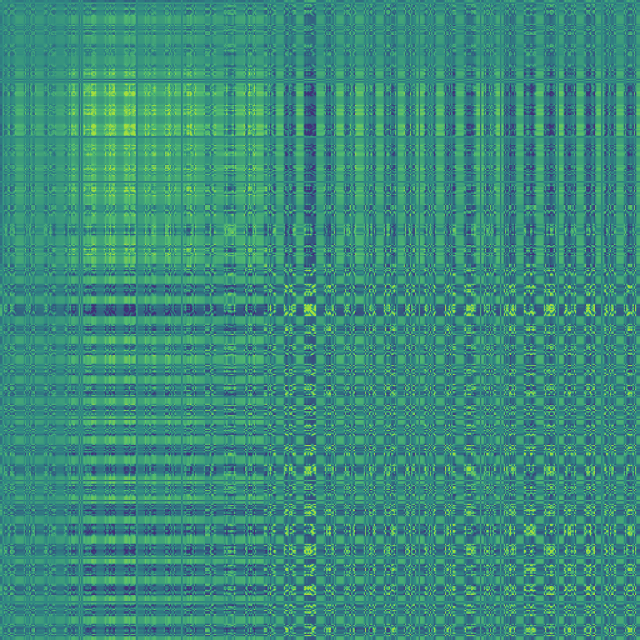
A three.js fragment shader for this pattern:

```glsl
// Symmetric similarity map of a noisy periodic series: a woven 32 by 32 grid of calm and speckled blocks.
#define REPEATS 32.0
#define SAMPLES 512.0
#define CALM_LEVEL 0.62
#define BLOCK_HALF 0.3
#define BLOCK_SOFT 0.04
#define STRAY_CHANCE 0.07
#define GRAIN_MIN 0.55
#define GRAIN_MAX 0.92
#define DRIFT 0.16
#define CROSS_DEPTH 0.12

varying vec2 vUv;

float hash(float n, float seed) {
  return fract(sin(n * 12.99 + seed * 78.23) * 43758.5);
}

float gradientNoise(float x, float seed) {
  float i = floor(x);
  float f = x - i;
  float left = (hash(i, seed) * 2.0 - 1.0) * f;
  float right = (hash(i + 1.0, seed) * 2.0 - 1.0) * (f - 1.0);
  return 2.0 * mix(left, right, f * f * f * (f * (f * 6.0 - 15.0) + 10.0));
}

float hump(float x, float centre, float width) {
  float d = (x - centre) / width;
  return exp(-d * d);
}

// Slow mean of the speckled blocks: one strong rise, a sharp dip, then a long low
float trend(float x) {
  float rise = 0.92 * hump(x, 0.185, 0.085) + 0.35 * hump(x, 0.34, 0.08);
  float dip = 0.7 * hump(x, 0.475, 0.035);
  float low = 0.42 * smoothstep(0.55, 0.76, x);
  return rise - dip - low;
}

float blockMask(float phase) {
  return 1.0 - smoothstep(BLOCK_HALF - BLOCK_SOFT, BLOCK_HALF + BLOCK_SOFT, abs(phase - 0.5));
}

// One sample: a level in x and a random direction in yz
vec3 series(float k) {
  k = clamp(k, 0.0, SAMPLES - 1.0);
  float x = (k + 0.5) / SAMPLES;
  float drift = DRIFT * gradientNoise(x * 19.0, 3.0);
  float grain = mix(GRAIN_MIN, GRAIN_MAX, smoothstep(0.18, 0.45, x));

  // Speckled blocks: scattered level and direction
  float scatter = hash(k, 1.0) * 2.0 - 1.0;
  float angle = 6.2832 * hash(k, 5.0);
  float level = clamp(trend(x) + drift + 0.6 * grain * scatter, -1.0, 1.0);
  vec3 busy = vec3(level, grain * vec2(cos(angle), sin(angle)));

  // Calm bands: steady, with a few stray lines
  float stray = step(hash(k, 2.0), STRAY_CHANCE);
  float steady = CALM_LEVEL * mix(0.6, 1.0, smoothstep(0.1, 0.45, x)) + drift;
  vec3 calm = vec3(mix(steady, -0.45, stray), 0.0, 0.0);

  return mix(calm, busy, blockMask(fract(x * REPEATS)));
}

// Box-filtered read, so that sample edges stay smooth at any size
vec3 smoothSeries(float u, float pixel) {
  float s = u * SAMPLES - 0.5;
  float k = floor(s);
  float t = clamp((s - k - 0.5) / (pixel * SAMPLES) + 0.5, 0.0, 1.0);
  return mix(series(k), series(k + 1.0), t);
}

// Indigo, blue, teal, green, lime
vec3 palette(float v) {
  float t = clamp(v * 0.5 + 0.5, 0.0, 1.0) * 4.0;
  vec3 c = mix(vec3(0.26, 0.19, 0.47), vec3(0.20, 0.36, 0.50), clamp(t, 0.0, 1.0));
  c = mix(c, vec3(0.19, 0.54, 0.51), clamp(t - 1.0, 0.0, 1.0));
  c = mix(c, vec3(0.32, 0.73, 0.44), clamp(t - 2.0, 0.0, 1.0));
  return mix(c, vec3(0.64, 0.87, 0.24), clamp(t - 3.0, 0.0, 1.0));
}

void main() {
  vec2 p = vec2(vUv.x, 1.0 - vUv.y);
  vec2 pixel = max(fwidth(vUv), vec2(0.00001));
  float value = dot(smoothSeries(p.x, pixel.x), smoothSeries(p.y, pixel.y));

  // Fine diagonal cross inside each block
  vec2 phase = fract(p * REPEATS);
  vec2 folded = abs(phase - 0.5);
  float edge = 0.5 * (pixel.x + pixel.y) * REPEATS;
  float halfLine = 0.5 * REPEATS / SAMPLES;
  float cross = 1.0 - smoothstep(halfLine - 0.5 * edge, halfLine + 0.5 * edge, abs(folded.x - folded.y));
  value -= CROSS_DEPTH * cross * blockMask(phase.x) * blockMask(phase.y);

  gl_FragColor = vec4(palette(value), 1.0);
}
```
